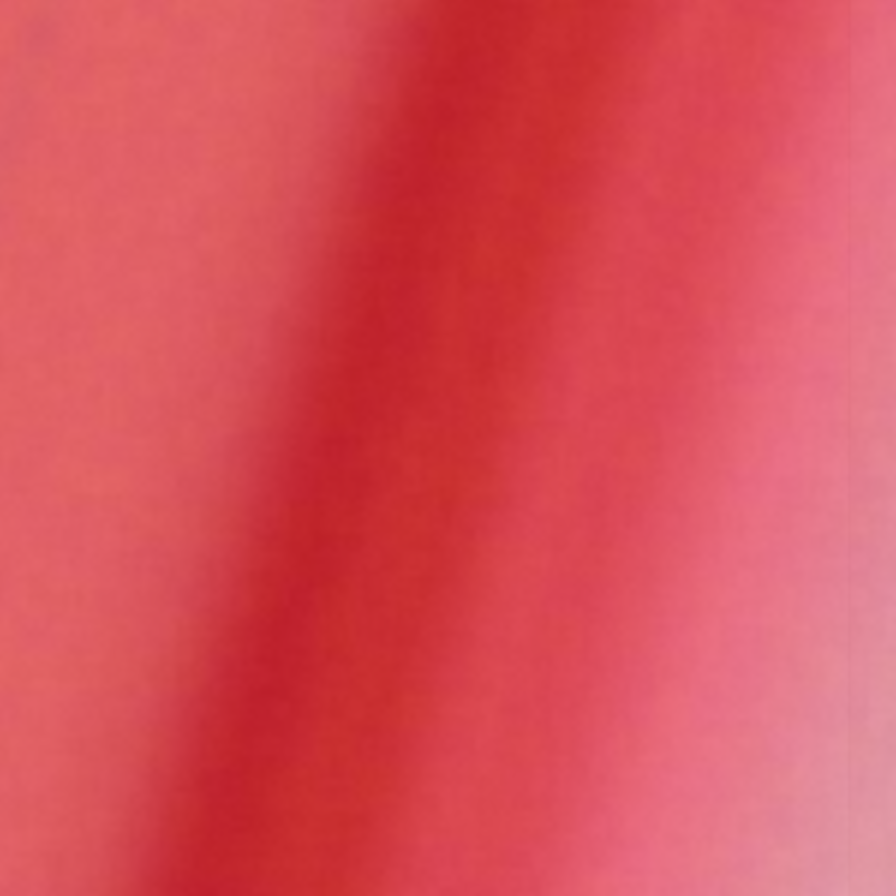
This texture is drawn by a three.js fragment shader. Its source:

```glsl
// Soft slanted satin folds: a deep red band between coral and pale pink.
#define SLANT 0.305
#define CORAL vec3(0.885, 0.382, 0.400)
#define ROSE_SHADE vec3(0.835, 0.300, 0.330)
#define CRIMSON vec3(0.755, 0.140, 0.175)
#define SCARLET vec3(0.792, 0.185, 0.195)
#define ROSE vec3(0.860, 0.280, 0.325)
#define PINK vec3(0.915, 0.420, 0.500)
#define PALE vec3(0.880, 0.620, 0.670)
#define MOTTLE 0.018
#define GRAIN 0.016
#define SEAM_X 0.948

varying vec2 vUv;

float hash(vec2 p) {
  p = fract(p * vec2(0.1031, 0.1137));
  p += dot(p, p.yx + 33.33);
  return fract((p.x + p.y) * p.x * 91.7);
}

// Value noise centred on zero; a narrow blend gives soft-edged blocks
float noise(vec2 p, float blend) {
  vec2 cell = floor(p);
  vec2 f = smoothstep(0.5 - 0.5 * blend, 0.5 + 0.5 * blend, fract(p));
  float low = mix(hash(cell), hash(cell + vec2(1.0, 0.0)), f.x);
  float high = mix(hash(cell + vec2(0.0, 1.0)), hash(cell + vec2(1.0, 1.0)), f.x);
  return mix(low, high, f.y) - 0.5;
}

// Colour across the folds, from left to right
vec3 foldColor(float s) {
  vec3 color = mix(CORAL, ROSE_SHADE, smoothstep(-0.05, 0.15, s));
  color = mix(color, CRIMSON, smoothstep(0.08, 0.225, s));
  color = mix(color, SCARLET, smoothstep(0.23, 0.33, s));
  color = mix(color, ROSE, smoothstep(0.355, 0.485, s));
  color = mix(color, PINK, smoothstep(0.53, 0.73, s));
  return mix(color, PALE, smoothstep(0.66, 1.02, s));
}

void main() {
  // Slanted coordinate with a slight waver
  float s = vUv.x - SLANT * vUv.y;
  s += 0.008 * noise(vUv * vec2(4.0, 5.0), 1.0);
  vec3 color = foldColor(s);

  // Faint mauve fold in the upper left
  float fold = exp(-pow((s + 0.25) / 0.025, 2.0));
  color = mix(color, vec3(0.82, 0.36, 0.41), 0.35 * fold);

  // Cooler strip along the right edge, with a thin seam
  float strip = smoothstep(SEAM_X - 0.004, SEAM_X + 0.004, vUv.x);
  float seam = exp(-pow((vUv.x - SEAM_X) / 0.002, 2.0));
  color = mix(color, vec3(0.86, 0.46, 0.52), 0.12 * strip);
  color -= 0.012 * seam;

  // Blocky colour mottling, wide and narrow streaks, fine grain
  float warmth = noise(vUv * 24.0, 0.5);
  float blocks = noise(vUv * 48.0 + 7.0, 0.45);
  float rows = noise(vUv * vec2(30.0, 110.0) + 31.0, 1.0);
  float columns = noise(vUv * vec2(110.0, 30.0) + 53.0, 1.0);
  float grain = noise(vUv * 150.0 + 17.0, 1.0);
  color += MOTTLE * warmth * vec3(0.3, 0.8, -0.9);
  color += MOTTLE * 0.6 * blocks;
  color += GRAIN * (0.5 * rows + 0.5 * columns + 0.7 * grain);

  gl_FragColor = vec4(clamp(color, 0.0, 1.0), 1.0);
}
```
